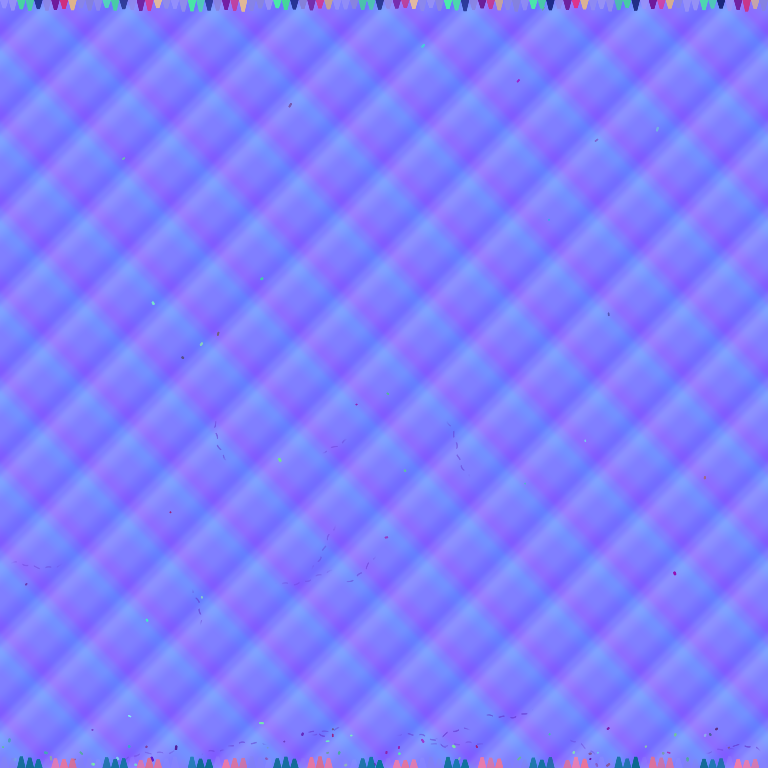
Reproduce this texture map procedurally as a Shadertoy shader.

```glsl
// Tangent-space normal map of quilted diamond padding, nine repeats each way.
// Slopes are evaluated along the two diagonals of a rotated lattice, then
// baking flaws are laid on top: hairlines, specks and toothed border strips.

vec3 hash3(vec2 p)
{
    vec3 q = fract(p.xyx * vec3(0.1031, 0.1030, 0.0973));
    q += dot(q, q.yxz + 33.33);
    return fract((q.xxy + q.yzz) * q.zyx);
}

// Signed slope across one pad: flat middle, steep shoulder, soft seam.
float padSlope(float t)
{
    t = fract(t + 0.5) - 0.5;
    float d = abs(t);
    return sign(t) * smoothstep(0.08, 0.36, d) * (1.0 - smoothstep(0.37, 0.5, d));
}

vec3 quiltNormal(vec2 uv)
{
    vec2 p = uv * 9.0;
    float a = padSlope(p.x + p.y);
    float b = padSlope(p.x - p.y);
    return vec3(0.5 - 0.05 * (a + b), 0.497 + 0.068 * (a - b), 1.0);
}

// Short wavering hairlines, most of them near the lower border.
float hairlines(vec2 uv, float pixel)
{
    float mask = 0.0;
    for (int i = 0; i < 20; i++)
    {
        vec3 h = hash3(vec2(float(i) + 3.0, 17.0));
        vec3 g = hash3(vec2(float(i) + 3.0, 41.0));
        vec2 center = vec2(h.x, i < 12 ? 0.015 + 0.065 * h.y : 0.1 + 0.4 * h.y);
        float angle = (g.x - 0.5) * (i < 12 ? 1.0 : 3.0);
        vec2 axis = vec2(cos(angle), sin(angle));
        vec2 d = uv - center;
        float along = dot(d, axis);
        float across = dot(d, vec2(-axis.y, axis.x));
        across += 0.004 * sin(along * 70.0 + g.y * 6.0) + 0.0012 * sin(along * 310.0);
        float halfLength = 0.015 + 0.03 * h.z;
        float line = 1.0 - smoothstep(0.0003, 0.0003 + pixel, abs(across));
        float ends = 1.0 - smoothstep(0.6, 1.0, abs(along) / halfLength);
        float broken = smoothstep(-0.4, 0.3, sin(along * 420.0 + g.z * 6.0));
        mask = max(mask, line * ends * broken * (0.25 + 0.4 * g.z));
    }
    return mask;
}

// Tiny stray slivers; rgb is colour, a is coverage.
vec4 specks(vec2 uv, float pixel)
{
    vec2 p = uv * 128.0;
    vec2 cell = floor(p);
    vec3 h = hash3(cell + 7.0);
    vec3 g = hash3(cell + 191.0);
    vec2 center = (cell + 0.5) / 128.0;
    float density = 0.0009;
    density += 0.06 * (1.0 - smoothstep(0.035, 0.075, center.y));
    density += 0.035 * (1.0 - smoothstep(0.01, 0.06, distance(center, vec2(0.51, 0.46))));
    vec2 d = (fract(p) - 0.35 - 0.3 * g.xy) / 128.0;
    float angle = g.z * 6.2832;
    d = mat2(cos(angle), -sin(angle), sin(angle), cos(angle)) * d;
    d.x -= clamp(d.x, -0.0018 * h.y, 0.0018 * h.y);
    float radius = 0.0004 + 0.0008 * h.z;
    float mask = 1.0 - smoothstep(radius, radius + pixel, length(d));
    vec3 tint = mix(vec3(0.45, 0.1, 0.75), vec3(0.35, 0.9, 0.9), step(0.5, g.x));
    tint = mix(tint, hash3(cell + 53.0), 0.35);
    return vec4(tint, mask * step(h.x, density));
}

// Tapered teeth hanging from the top and rising from the bottom.
vec4 borderTeeth(vec2 uv, float pixel)
{
    bool top = uv.y > 0.5;
    float depth = top ? 1.0 - uv.y : uv.y;
    float x = uv.x * 90.0;
    float tooth = floor(x);
    float k = mod(tooth, 10.0);
    vec3 h = hash3(vec2(tooth, top ? 5.0 : 29.0));
    float reach = 0.011 + 0.005 * h.x;
    float edge = (1.0 - abs(fract(x) * 2.0 - 1.0)) * 1.5 - depth / reach;
    float soft = pixel * 120.0;
    float mask = smoothstep(-soft, soft, edge) * (1.0 - smoothstep(reach - pixel, reach, depth));

    bool leftGroup = k > 1.5 && k < 4.5;
    bool rightGroup = k > 5.5 && k < 8.5;
    vec3 tint = vec3(0.61, 0.59, 1.0);
    if (top)
    {
        if (leftGroup) tint = k < 3.5 ? vec3(0.3, 0.95, 0.68) : vec3(0.08, 0.13, 0.5);
        if (rightGroup) tint = k < 6.5 ? vec3(0.45, 0.05, 0.6)
                             : k < 7.5 ? vec3(0.9, 0.2, 0.55) : vec3(0.95, 0.77, 0.6);
    }
    else
    {
        if (leftGroup) tint = vec3(0.03, 0.47, 0.62);
        if (rightGroup) tint = vec3(1.0, 0.5, 0.65);
        mask *= leftGroup || rightGroup ? 1.0 : 0.25;
    }
    return vec4(tint * (0.85 + 0.15 * h.y), mask * (0.7 + 0.3 * h.z));
}

void mainImage(out vec4 fragColor, in vec2 fragCoord)
{
    vec2 uv = fragCoord / iResolution.xy;
    float pixel = 1.0 / iResolution.y;

    vec3 color = quiltNormal(uv);
    color = mix(color, vec3(0.38, 0.22, 0.8), hairlines(uv, pixel));
    vec4 speck = specks(uv, pixel);
    color = mix(color, speck.rgb, speck.a);
    vec4 teeth = borderTeeth(uv, pixel);
    color = mix(color, teeth.rgb, teeth.a);
    fragColor = vec4(color, 1.0);
}
```
